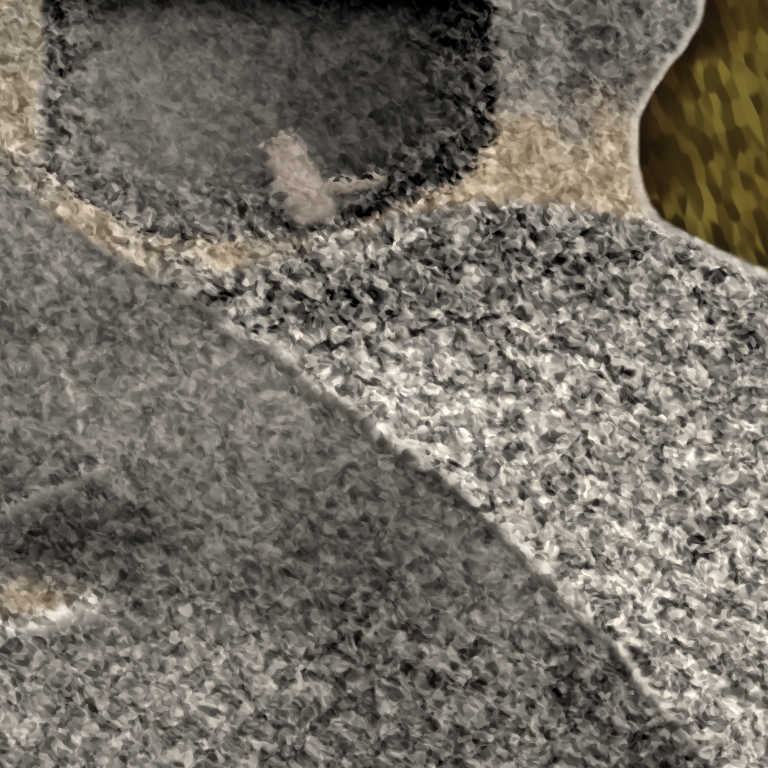
Reproduce this texture procedurally as a three.js fragment shader.

```glsl
// Weathered granite: a shadowed hollow above a diagonal ridge, speckled slab and a grassy gap.
varying vec2 vUv;

const float GRAIN_SCALE = 74.0;
const float SLAB_CONTRAST = 1.0;
const float LOWER_CONTRAST = 0.42;
const float CAVE_CONTRAST = 0.26;
const float EDGE_WOBBLE = 0.014;
const vec3 STONE_TINT = vec3(1.04, 1.0, 0.94);
const vec3 OCHRE = vec3(0.72, 0.64, 0.53);
const vec3 PALE = vec3(0.82, 0.79, 0.74);
const vec3 GRASS_DARK = vec3(0.15, 0.10, 0.05);
const vec3 GRASS_MID = vec3(0.31, 0.25, 0.10);
const vec3 GRASS_LIGHT = vec3(0.43, 0.39, 0.17);

vec3 hash3(vec2 c) {
  vec3 q = vec3(dot(c, vec2(127.1, 311.7)), dot(c, vec2(269.5, 183.3)), dot(c, vec2(419.2, 371.9)));
  return fract(sin(q) * 43758.55);
}

// Smooth cellular noise: random cell values blended by distance.
float cells(vec2 p) {
  vec2 base = floor(p), f = fract(p);
  float sum = 0.0, weight = 0.0;
  for (int j = -1; j <= 1; j++) {
    for (int i = -1; i <= 1; i++) {
      vec2 o = vec2(float(i), float(j));
      vec3 h = hash3(base + o);
      vec2 d = o + h.xy - f;
      float w = exp(-8.0 * dot(d, d));
      sum += h.z * w;
      weight += w;
    }
  }
  return sum / weight;
}

float waves(vec2 p) {
  return (sin(p.x + 1.7 * sin(p.y * 0.8)) + 0.6 * sin(p.y * 2.1 + p.x * 1.3)
    + 0.4 * sin(p.x * 3.7 - p.y * 3.1)) * 0.5;
}

float blob(vec2 p, vec2 centre, vec2 radius) {
  vec2 q = (p - centre) / radius;
  return exp(-dot(q, q));
}

float stroke(vec2 p, vec2 a, vec2 b, float width) {
  vec2 d = b - a;
  float t = clamp(dot(p - a, d) / dot(d, d), 0.0, 1.0);
  float r = length(p - a - d * t) / width;
  return exp(-r * r);
}

float smoothMin(float a, float b, float k) {
  float h = max(k - abs(a - b), 0.0) / k;
  return min(a, b) - h * h * k * 0.25;
}

float ridgeHeight(float x) {
  return 0.766 + x * (-0.67 + x * (0.236 - 0.447 * x));
}

void main() {
  vec2 p = vUv;

  // Grain, slightly stretched along the ridge
  vec2 along = vec2(p.x * 0.8 - p.y * 0.6, (p.x * 0.6 + p.y * 0.8) * 1.3);
  vec2 g = along * GRAIN_SCALE + 0.35 * vec2(waves(p.yx * 70.0), waves(p * 63.0));
  float coarse = cells(g) - 0.5;
  float fine = cells(g * 2.1 + 17.0) - 0.5;
  float worms = 0.3 - abs(cells(g * 0.85 + 41.0) - 0.5) * 1.4;
  float patches = cells(p * 19.0 + 5.0) - 0.5;
  float grain = 0.48 * coarse + 0.42 * fine + 0.3 * (worms - 0.0);
  vec2 q = p + EDGE_WOBBLE * vec2(patches + coarse, patches - fine);

  // Speckled upper slab
  float tone = 0.53 + 0.06 * patches + 0.04 * smoothstep(0.65, 0.35, p.y) * p.x;
  tone -= 0.19 * blob(p, vec2(0.70, 0.665), vec2(0.19, 0.055));
  tone -= 0.13 * blob(p, vec2(0.42, 0.60), vec2(0.16, 0.05));
  tone += 0.06 * blob(p, vec2(0.60, 0.43), vec2(0.13, 0.10));
  vec3 col = STONE_TINT * (tone + grain * SLAB_CONTRAST);

  // Ochre ledge and pillar
  float ledge = 0.635 + 0.10 * smoothstep(0.25, 0.62, p.x) - 0.02 * smoothstep(0.7, 0.85, p.x);
  float pillarTone = 0.44 + 0.10 * patches + grain * 0.5;
  pillarTone -= 0.13 * blob(p, vec2(0.77, 0.93), vec2(0.045, 0.14));
  vec3 pillar = STONE_TINT * pillarTone;
  float warm = smoothstep(0.92, 0.79, q.y + 0.06 * patches) * (0.85 - 0.45 * blob(p, vec2(0.75, 0.84), vec2(0.025, 0.05)));
  pillar = mix(pillar, OCHRE + grain * 0.5, clamp(warm, 0.0, 1.0));
  float broken = mix(0.55 + 0.9 * patches, 1.0, smoothstep(0.35, 0.6, p.x));
  col = mix(col, pillar, smoothstep(-0.012, 0.018, q.y - ledge) * clamp(broken, 0.0, 1.0));

  // Shadowed hollow with its pale patch
  float floorY = 0.69 + 0.6 * max(0.0, 0.2 - p.x) + 0.45 * max(0.0, p.x - 0.43);
  float hollow = smoothMin(smoothMin(q.y - floorY, 0.64 - q.x, 0.06), q.x - 0.052, 0.01);
  float caveTone = mix(0.36, 0.21, smoothstep(0.2, 0.52, p.x + 0.25 * (p.y - 0.85)));
  caveTone += 0.05 * patches - 0.24 * smoothstep(0.955, 1.01, p.y + 0.02 * patches);
  caveTone -= 0.08 * blob(p, vec2(0.59, 0.94), vec2(0.06, 0.08));
  caveTone += 0.06 * blob(p, vec2(0.19, 0.83), vec2(0.13, 0.10));
  vec3 cave = STONE_TINT * (caveTone + grain * (CAVE_CONTRAST + 0.5 * smoothstep(0.12, 0.0, hollow)));
  float patch1 = stroke(q, vec2(0.375, 0.80), vec2(0.405, 0.735), 0.034);
  patch1 = max(patch1, 0.7 * stroke(q, vec2(0.42, 0.755), vec2(0.49, 0.765), 0.013));
  cave = mix(cave, vec3(0.60, 0.55, 0.50) + grain * 0.3, smoothstep(0.25, 0.75, patch1));
  col = mix(col, cave, smoothstep(-0.012, 0.012, hollow));

  // Pale wall at the left border
  vec3 wall = mix(vec3(0.57, 0.54, 0.49), OCHRE, 0.5 + patches) + grain * 0.55;
  col = mix(col, wall, smoothstep(0.057, 0.046, q.x) * smoothstep(0.77, 0.83, q.y));

  // Smooth lower slab
  float low = 0.41 + 0.06 * patches;
  low += 0.07 * blob(p, vec2(0.28, 0.48), vec2(0.18, 0.09));
  low += 0.09 * stroke(p, vec2(0.0, 0.73), vec2(0.07, 0.65), 0.03);
  low -= 0.17 * blob(p, vec2(0.10, 0.305), vec2(0.15, 0.065));
  low -= 0.12 * blob(p, vec2(0.46, 0.26), vec2(0.10, 0.16));
  low -= 0.11 * stroke(p, vec2(0.74, 0.11), vec2(0.87, 0.01), 0.05);
  low -= 0.06 * blob(p, vec2(0.57, 0.08), vec2(0.07, 0.06));
  low += 0.08 * blob(p, vec2(0.10, 0.06), vec2(0.20, 0.11));
  low += 0.10 * blob(p, vec2(0.28, 0.13), vec2(0.09, 0.06));
  low += 0.14 * stroke(q, vec2(0.0, 0.328), vec2(0.137, 0.395), 0.008);
  low += 0.08 * stroke(q, vec2(0.085, 0.52), vec2(0.137, 0.395), 0.007);
  float rough = LOWER_CONTRAST + 0.3 * smoothstep(0.30, 0.10, p.y);
  vec3 lower = STONE_TINT * (low + grain * rough);
  float glint = stroke(q, vec2(0.0, 0.175), vec2(0.12, 0.21), 0.013);
  lower = mix(lower, OCHRE + grain * 0.4, 0.8 * blob(q, vec2(0.04, 0.215), vec2(0.06, 0.025)));
  lower = mix(lower, vec3(0.94, 0.92, 0.88), glint * clamp(0.75 + coarse, 0.0, 1.0));
  float above = (q.y - ridgeHeight(p.x)) * 0.77;
  col = mix(lower, col, smoothstep(-0.006, 0.006, above));

  // Lit ridge and the thin shade beneath it
  float extent = smoothstep(0.18, 0.32, p.x) * smoothstep(0.96, 0.82, p.x);
  float lit = exp(-pow((above - 0.008) / 0.010, 2.0)) * extent;
  col = mix(col, PALE + grain * 0.3, lit * clamp(0.65 + coarse, 0.0, 1.0));
  col *= 1.0 - 0.28 * extent * exp(-pow((above + 0.010) / 0.008, 2.0));
  col += 0.14 * stroke(q, vec2(0.50, 0.44), vec2(0.54, 0.49), 0.008);

  // Grass beyond the curved rim
  float side = p.x - 0.832 - 0.086 * smoothstep(0.83, 1.0, p.y);
  float base = (p.y - 0.707 + 0.46 * (p.x - 0.872)) * 0.9;
  float gap = smoothMin(side, base, 0.06) + 0.002 * waves(p * 60.0);
  float blades = cells(vec2(p.x * 85.0 + p.y * 30.0, p.y * 34.0 - p.x * 14.0));
  float tufts = cells(p * 15.0 + 9.0);
  vec3 grass = mix(GRASS_DARK, GRASS_MID, smoothstep(0.0, 0.09, gap + 0.05 * tufts));
  grass = mix(grass, GRASS_LIGHT, 0.65 * smoothstep(0.45, 0.9, 0.6 * tufts + 0.5 * blades));
  grass *= 0.7 + 0.55 * blades;
  col = mix(col, PALE, 0.7 * exp(-pow((gap + 0.006) / 0.007, 2.0)));
  col = mix(col, grass, smoothstep(-0.003, 0.004, gap));

  gl_FragColor = vec4(clamp(col, 0.0, 1.0), 1.0);
}
```
